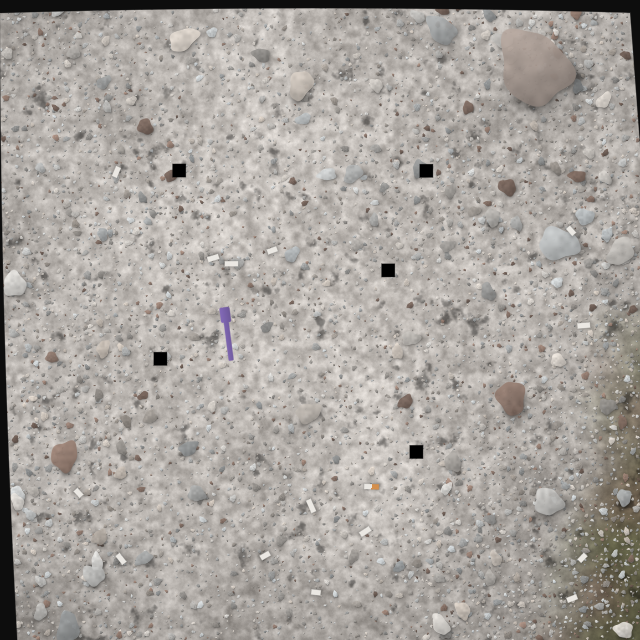
This texture is drawn by a WebGL 1 fragment shader. Its source:

```glsl
precision highp float;
// Trodden gravel seen from above: noisy grey soil under four sizes of hashed,
// shaded pebbles, with scattered litter, a purple brush, small black squares
// and a slightly crooked dark frame.
uniform vec2 u_resolution;

vec2 hash2(vec2 p) {
  vec3 h = fract(p.xyx * vec3(0.1031, 0.1030, 0.0973));
  h += dot(h, h.yzx + 33.33);
  return fract((h.xx + h.yz) * h.zy);
}

float noise(vec2 p) {
  vec2 i = floor(p), f = fract(p);
  f = f * f * (3.0 - 2.0 * f);
  return mix(mix(hash2(i).x, hash2(i + vec2(1, 0)).x, f.x),
             mix(hash2(i + vec2(0, 1)).x, hash2(i + vec2(1, 1)).x, f.x), f.y);
}

float fbm(vec2 p) {
  float sum = 0.0, amp = 0.5;
  for (int i = 0; i < 4; i++) {
    sum += amp * noise(p);
    p = mat2(1.6, 1.2, -1.2, 1.6) * p + 7.3;
    amp *= 0.5;
  }
  return sum / 0.9375;
}

vec2 rotate(vec2 p, float a) {
  return mat2(cos(a), -sin(a), sin(a), cos(a)) * p;
}

float box(vec2 p, vec2 halfSize) {
  vec2 d = abs(p) - halfSize;
  return length(max(d, 0.0)) + min(max(d.x, d.y), 0.0);
}

float cover(float dist) {
  float blur = max(0.0011, 0.8 / u_resolution.y);
  return 1.0 - smoothstep(-blur, blur, dist);
}

// Stones crowd the sides and the lower right, the middle is worn smooth
float rockiness(vec2 p) {
  float right = smoothstep(0.6, 0.95, p.x + 0.15 * (0.5 - p.y));
  float left = smoothstep(0.35, 0.0, p.x);
  return 0.6 + 0.5 * right + 0.2 * left + 0.5 * (noise(p * 7.0) - 0.5);
}

// One stone of radius r at offset d, with a soft shadow at its lower right
void addStone(inout vec3 col, vec2 d, float r, vec2 shape, vec3 tint) {
  vec2 e = rotate(d, 6.283 * shape.x);
  e.y *= 1.1 + 0.6 * shape.y;
  float a = atan(e.y, e.x);
  float lumps = 0.11 * sin(3.0 * a + 40.0 * shape.y) + 0.06 * sin(5.0 * a + 60.0 * shape.x);
  float dist = length(e) * (1.0 + lumps) - r;
  float lit = clamp(dot(d, vec2(-0.5, 0.85)) / r, -1.0, 1.0);
  col *= 1.0 - 0.38 * exp(-max(dist, 0.0) / (0.22 * r)) * smoothstep(0.3, -0.8, lit);
  float grain = noise(d * 0.9 / r * 4.0 + 90.0 * shape) - 0.5;
  col = mix(col, tint * (1.0 + 0.13 * lit + 0.14 * grain), 0.9 * cover(dist));
}

void addLayer(inout vec3 col, vec2 p, float cells, float share, float seed) {
  vec2 cell = floor(p * cells);
  for (int j = -1; j <= 1; j++) {
    for (int i = -1; i <= 1; i++) {
      vec2 id = cell + vec2(i, j);
      vec2 pick = hash2(id + seed), spot = hash2(id + seed + 71.7);
      vec2 shape = hash2(id + seed + 143.3), tone = hash2(id + seed + 211.9);
      vec2 centre = (id + 0.2 + 0.6 * spot) / cells;
      if (pick.x > share * rockiness(centre)) continue;
      vec3 tint = mix(vec3(0.70, 0.66, 0.62), vec3(0.68, 0.70, 0.71), tone.x);
      tint *= mix(0.74, 1.22, tone.y);
      if (tone.x < 0.1) tint *= vec3(0.74, 0.65, 0.62);
      float r = mix(0.16, 0.42, pick.y * pick.y) / cells;
      addStone(col, p - centre, r, shape, tint);
    }
  }
}

void main() {
  vec2 p = gl_FragCoord.xy / u_resolution;

  // Soil: broad stains, fine grit, darker earth at the lower right
  float stains = fbm(p * 5.0) - 0.5;
  float grit = fbm(p * 95.0 + 20.0) - 0.5;
  vec3 col = vec3(0.725, 0.705, 0.685) + 0.22 * stains + 0.34 * grit;
  col *= 1.04 - 0.28 * dot(p - vec2(0.52, 0.55), p - vec2(0.52, 0.55));
  float earth = smoothstep(0.8, 1.15, p.x + 0.45 * (0.35 - p.y) + 0.5 * stains);
  vec3 earthTint = mix(vec3(0.60, 0.53, 0.46), vec3(0.52, 0.54, 0.40), noise(p * 14.0));
  col *= mix(vec3(1.0), earthTint, earth);
  col *= 1.0 - 0.4 * smoothstep(0.66, 0.85, fbm(p * 42.0 + 5.0));

  // Gravel from grit to cobbles, then the one broad boulder
  addLayer(col, p, 125.0, 0.55, 3.0);
  addLayer(col, p, 62.0, 0.42, 37.0);
  addLayer(col, p, 28.0, 0.28, 59.0);
  addLayer(col, p, 12.0, 0.13, 83.0);
  addStone(col, p - vec2(0.835, 0.895), 0.062, vec2(0.85, 0.2), vec3(0.62, 0.57, 0.54));

  // Cigarette ends: white paper, some with an orange filter
  for (int i = 0; i < 15; i++) {
    vec2 k = hash2(vec2(float(i) * 3.7, 12.0)), m = hash2(vec2(float(i) * 5.3, 47.0));
    vec2 d = rotate(p - vec2(0.04 + 0.9 * k.x, 0.06 + 0.86 * k.y * k.y), 6.283 * m.x);
    float stub = box(d, vec2(0.007 + 0.008 * m.y, 0.0042));
    vec3 paper = mix(vec3(0.92, 0.91, 0.89), vec3(0.83, 0.56, 0.30), step(0.5, m.y) * step(0.0, d.x));
    col *= 1.0 - 0.25 * exp(-max(stub, 0.0) / 0.003);
    col = mix(col, paper, cover(stub));
  }

  // Purple brush: square head on a thin, leaning handle
  vec2 b = rotate(p - vec2(0.352, 0.508), 0.13);
  float brush = min(box(b, vec2(0.005, 0.009)) - 0.003,
                    box(b + vec2(0.0, 0.04), vec2(0.002, 0.03)) - 0.002);
  col = mix(col, vec3(0.47, 0.38, 0.66) * (1.0 - 12.0 * b.x), cover(brush));

  // Black squares
  for (int i = 0; i < 5; i++) {
    vec2 at = 0.22 + 0.54 * hash2(vec2(float(i) * 9.1, 5.0));
    col = mix(col, vec3(0.0), cover(box(p - at, vec2(0.0105))));
  }

  // Dark frame with leaning edges
  float drop = 1.0 - p.y;
  float top = 0.013 + 0.03 * (p.x - 0.5) * (p.x - 0.5) - drop;
  float sides = max(0.027 * drop * drop - p.x, p.x - 0.983 - 0.075 * drop);
  col = mix(col, vec3(0.05), cover(-max(top, sides)));
  gl_FragColor = vec4(clamp(col, 0.0, 1.0), 1.0);
}
```
